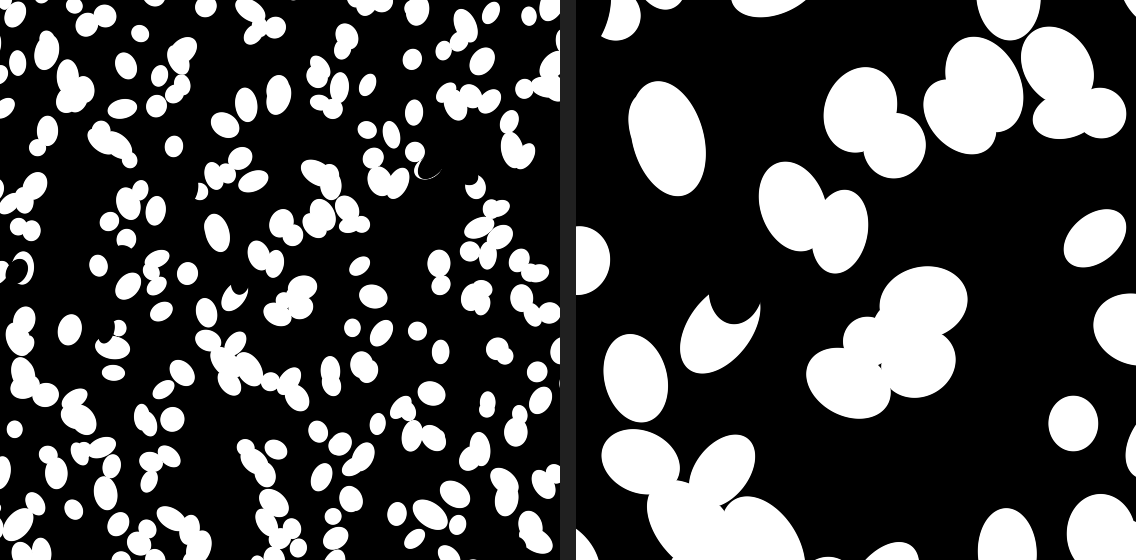
Left, the full canvas; right, a detail of the centre.
This pattern is drawn by a WebGL 1 fragment shader. Its source:

```glsl
precision highp float;
// Scattered white elliptical grains, overlapping at random on black.

uniform vec2 u_resolution;

#define CELLS 8.0             // cells across the canvas
#define GRAINS_PER_CELL 4
#define RADIUS_MIN 0.0135     // short half-axis, in canvas units
#define RADIUS_MAX 0.0215
#define STRETCH_MAX 1.7       // longest to shortest axis
#define BITE_SHARE 0.05       // share of grains that cut instead of fill
#define SEED 17.0

const float PI = 3.14159;
const vec3 GROUND = vec3(0.0);
const vec3 GRAIN = vec3(1.0);

// Sine-free hash: three values in 0..1
vec3 hash3(vec3 p) {
  p = fract(p * vec3(0.1031, 0.1030, 0.0973));
  p += dot(p, p.yxz + 33.33);
  return fract((p.xxy + p.yxx) * p.zyx);
}

// Approximate signed distance to an ellipse with half-axes r
float ellipseDistance(vec2 p, vec2 r) {
  float k = length(p / r);
  return k * (k - 1.0) / max(length(p / (r * r)), 1e-3);
}

vec2 rotate(vec2 p, float angle) {
  float c = cos(angle), s = sin(angle);
  return vec2(c * p.x + s * p.y, c * p.y - s * p.x);
}

// Signed distance to the union of grains, minus the bites
float grainField(vec2 uv) {
  vec2 home = floor(uv * CELLS);
  float fill = 1.0;
  float bite = 1.0;
  for (int y = -1; y <= 1; y++) {
    for (int x = -1; x <= 1; x++) {
      vec2 cell = home + vec2(float(x), float(y));
      for (int i = 0; i < GRAINS_PER_CELL; i++) {
        vec3 key = vec3(cell + SEED, float(i) * 7.0 + SEED);
        vec3 place = hash3(key);
        vec3 form = hash3(key + 51.7);
        vec2 centre = (cell + place.xy) / CELLS;

        // Directions lean towards the vertical
        float tilt = 0.5 * PI * (1.0 + form.z - hash3(key + 93.1).x);
        float radius = mix(RADIUS_MIN, RADIUS_MAX, form.x);
        vec2 axes = radius * vec2(mix(1.0, STRETCH_MAX, form.y), 1.0);

        float d = ellipseDistance(rotate(uv - centre, tilt), axes);
        if (place.z < BITE_SHARE) bite = min(bite, d);
        else fill = min(fill, d);
      }
    }
  }
  return max(fill, -bite);
}

void main() {
  float size = min(u_resolution.x, u_resolution.y);
  vec2 uv = gl_FragCoord.xy / size;
  float edge = 0.6 / size;
  float cover = 1.0 - smoothstep(-edge, edge, grainField(uv));
  gl_FragColor = vec4(mix(GROUND, GRAIN, cover), 1.0);
}
```
